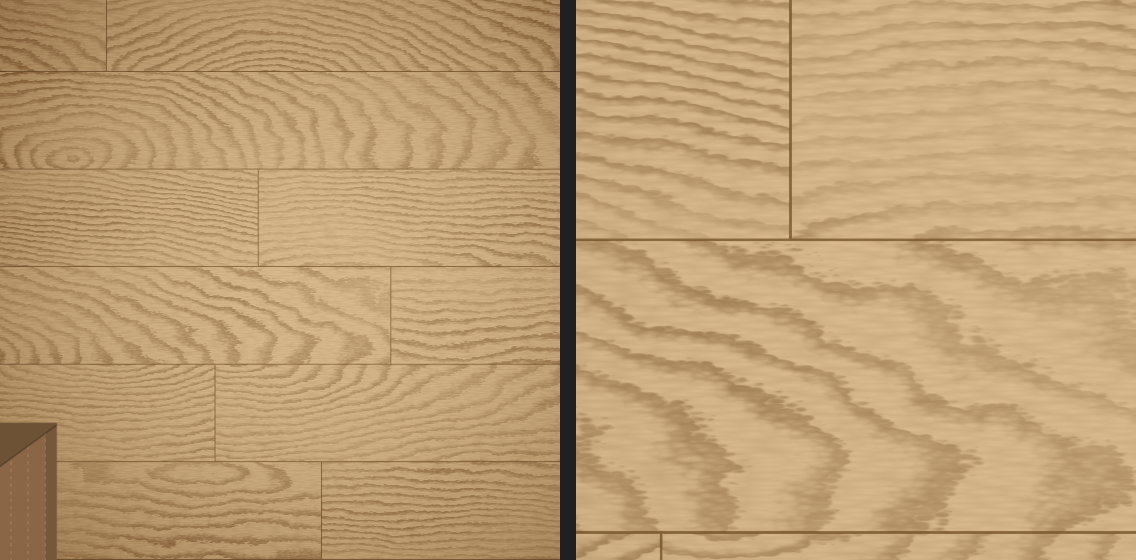
Left: the whole. Right: its middle third, enlarged.
Reproduce this texture procedurally as a Shadertoy shader.

```glsl
// Oak plank floor in six courses with ringed grain, a soft vignette and a stitched box in the corner.

const float PITCH = 0.1742;          // course height
const float FIRST_SEAM = 0.0013;     // lower edge of the bottom course
const float SEAM_WIDTH = 0.0016;
const float GRAIN_DEPTH = 0.36;
const float FIBRE_DEPTH = 0.15;
const float VIGNETTE = 0.98;
const float RING_DENSITY = 1.2;
const vec2 LIGHT_CENTRE = vec2(0.58, 0.52);

const vec3 PALE_OAK = vec3(0.84, 0.718, 0.545);
const vec3 DARK_OAK = vec3(0.455, 0.31, 0.155);
const vec3 SEAM = vec3(0.45, 0.31, 0.15);
const vec3 BOX_FRONT = vec3(0.54, 0.40, 0.28);
const vec3 BOX_SIDE = vec3(0.46, 0.34, 0.23);
const vec3 BOX_TOP = vec3(0.43, 0.32, 0.21);
const vec3 STITCH = vec3(0.64, 0.52, 0.40);
const vec2 BOX_SIZE = vec2(0.1016, 0.245);
const float BOX_CORNER = 0.081;

// End joint of each course, bottom to top; 2.0 means none.
const float JOINT[6] = float[](0.574, 0.384, 0.698, 0.461, 2.0, 0.190);

// Grain per board: ring centre x, centre y in courses, stretch, rings per unit.
const vec4 LEFT_GRAIN[6] = vec4[](
    vec4(0.38, 0.88, 4.5, 38.0), vec4(0.20, 1.15, 2.6, 66.0),
    vec4(-0.10, 0.0, 1.9, 47.0), vec4(-0.30, -1.0, 3.0, 80.0),
    vec4(0.13, 0.12, 1.7, 50.0), vec4(-0.05, -0.2, 2.0, 46.0));
const vec4 RIGHT_GRAIN[6] = vec4[](
    vec4(0.30, -0.8, 12.0, 62.0), vec4(0.42, 1.05, 2.8, 62.0),
    vec4(0.90, -0.3, 12.0, 42.0), vec4(0.62, -0.05, 5.0, 68.0),
    vec4(0.0), vec4(0.48, -0.15, 2.0, 66.0));

vec2 hash2(vec2 p) {
    vec3 q = fract(p.xyx * vec3(0.1031, 0.1030, 0.0973));
    q += dot(q, q.yzx + 33.33);
    return fract((q.xx + q.yz) * q.zy);
}

// Distance to the nearest scattered cell point.
float cellular(vec2 p) {
    vec2 cell = floor(p);
    float nearest = 2.0;
    for (int y = -1; y <= 1; y++)
        for (int x = -1; x <= 1; x++) {
            vec2 c = cell + vec2(x, y);
            nearest = min(nearest, length(c + hash2(c) - p));
        }
    return nearest;
}

// Layered sines, roughly -1 to 1.
float waves(vec2 p, float seed) {
    float sum = 0.0, amp = 0.5;
    for (int i = 0; i < 4; i++) {
        p = mat2(0.8, 0.6, -0.6, 0.8) * p * 1.7 + seed;
        sum += amp * sin(p.x + 1.3 * sin(p.y));
        amp *= 0.55;
    }
    return sum;
}

// Dark growth rings: bent ellipses with a soft inner and a crisp outer edge.
float rings(vec2 p, float rowY, vec4 grain, float seed) {
    float dx = p.x - grain.x;
    float dy = (rowY - grain.y) * PITCH + 0.018 * sin(7.0 * dx + seed) * abs(dx);
    float radius = length(vec2(dx / (grain.z * (1.0 + 0.6 * abs(dx))), dy));
    float f = radius * grain.w * RING_DENSITY + 0.85 * waves(p * vec2(6.0, 13.0), seed)
            + 0.16 * waves(p * vec2(45.0, 60.0), seed + 2.0)
            + 0.24 * cellular(p * vec2(110.0, 320.0));
    f = fract(f);
    float line = smoothstep(0.38, 0.84, f) * (1.0 - smoothstep(0.84, 1.0, f));
    return line * (0.72 + 0.5 * waves(p * vec2(4.0, 10.0), seed + 5.0));
}

vec3 box(vec2 p, float px) {
    float lid = p.y - mix(0.167, 0.241, p.x / BOX_SIZE.x);
    float panel = (p.x - 0.0195) / 0.0308;
    float thread = abs(fract(panel + 0.5) - 0.5) * 0.0308;
    float dash = smoothstep(0.2, 0.4, abs(fract(p.y * 75.0) - 0.5));
    vec3 c = mix(BOX_FRONT, BOX_SIDE, smoothstep(-px, px, p.x - BOX_CORNER));
    c = mix(c, STITCH, 0.6 * dash * (1.0 - smoothstep(0.0005, 0.0005 + px, thread)));
    c = mix(c, BOX_TOP, smoothstep(-px, px, lid));
    return c * (1.0 - 0.25 * (1.0 - smoothstep(0.0, 2.0 * px, abs(lid))));
}

void mainImage(out vec4 fragColor, in vec2 fragCoord) {
    vec2 p = fragCoord / iResolution.xy;
    float px = 1.0 / iResolution.y;

    // Board lookup
    float rowPos = (p.y - FIRST_SEAM) / PITCH;
    int row = clamp(int(floor(rowPos)), 0, 5);
    float rowY = rowPos - float(row);
    bool right = p.x > JOINT[row];
    vec4 grain = right ? RIGHT_GRAIN[row] : LEFT_GRAIN[row];
    float seed = float(row) * 2.7 + (right ? 1.4 : 0.0);

    // Wood tone
    vec2 off = p - LIGHT_CENTRE;
    float fibre = cellular(p * vec2(45.0, 300.0) + seed * 7.0) - 0.5;
    float tone = 0.05 + VIGNETTE * dot(off, off) + GRAIN_DEPTH * rings(p, rowY, grain, seed)
               + FIBRE_DEPTH * fibre + 0.02 * sin(seed * 9.0);
    vec3 color = mix(PALE_OAK, DARK_OAK, tone);

    // Seams and end joints
    float gap = min(min(rowY, 1.0 - rowY) * PITCH, abs(p.x - JOINT[row]));
    float seam = 1.0 - smoothstep(0.5 * SEAM_WIDTH - 0.5 * px, 0.5 * SEAM_WIDTH + 0.5 * px, gap);
    color = mix(color, SEAM * (1.0 - 0.4 * dot(off, off)), 0.75 * seam);

    // Box in the lower left corner
    vec2 edge = p - BOX_SIZE;
    float inside = 1.0 - smoothstep(-px, px, max(edge.x, edge.y));
    color = mix(color, box(p, px), inside);
    fragColor = vec4(color, 1.0);
}
```
